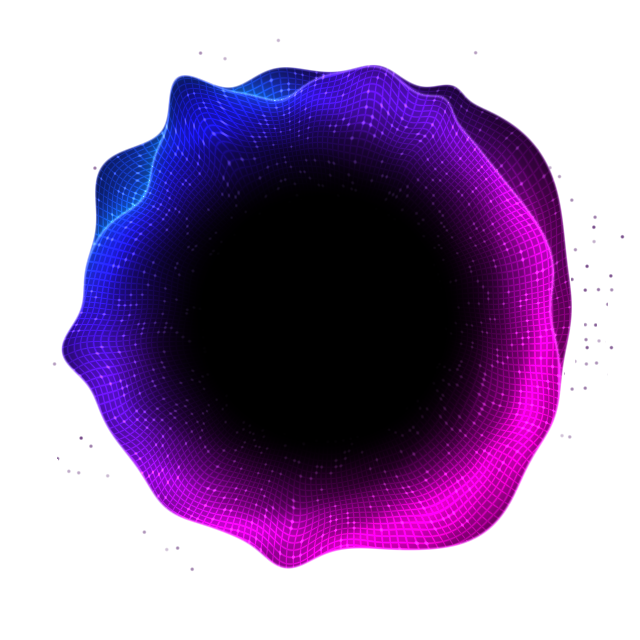
Reproduce this background procedurally as a Shadertoy shader.

```glsl
// A dark, rippled ring of glowing mesh on white, shaded from blue to magenta.
// The rim is a circle plus soft angular lobes; some lobes are sheets behind a seam.
// A warped polar lattice draws the threads and sparkles; loose specks drift outside.

#define BASE_RADIUS 0.375
#define HOLE_RADIUS 0.188
#define GLOW_RADIUS 0.345
#define SPOKES 210.0
#define ROW_STEP 0.0088
#define WARP 2.2
#define SPARKLE_SHARE 0.15
#define SPECK_CELLS 52.0

const vec3 BLUE = vec3(0.11, 0.09, 0.92);
const vec3 CYAN = vec3(0.08, 0.56, 0.95);
const vec3 VIOLET = vec3(0.36, 0.07, 0.84);
const vec3 MAGENTA = vec3(0.84, 0.02, 0.85);
const vec3 HOT_PINK = vec3(1.0, 0.0, 0.88);
const vec3 DEEP_PURPLE = vec3(0.40, 0.0, 0.62);

// Front lobes: direction in degrees, angular width, height.
const vec3 FRONT[11] = vec3[11](
    vec3(60.5, 2.8, 0.018), vec3(77.0, 4.5, 0.020), vec3(120.3, 4.3, 0.060),
    vec3(168.0, 5.0, 0.006), vec3(187.0, 5.0, 0.040), vec3(205.0, 8.0, 0.009),
    vec3(231.0, 6.5, 0.018), vec3(262.0, 5.0, 0.028), vec3(278.0, 6.5, -0.008),
    vec3(308.0, 12.0, 0.048), vec3(337.0, 7.0, 0.016));

// Back sheets: direction, angular width, height, dip of the seam in front.
const vec4 BACK[4] = vec4[4](
    vec4(39.0, 14.5, 0.045, 0.027), vec4(100.0, 5.5, 0.016, 0.034),
    vec4(145.0, 6.7, 0.043, 0.038), vec4(2.0, 7.0, 0.008, 0.022));

float hash(vec2 p) {
    vec3 q = fract(p.xyx * vec3(0.1031, 0.1030, 0.0973));
    q += dot(q, q.yzx + 33.33);
    return fract((q.x + q.y) * q.z);
}

float cornerSlope(vec2 cell, vec2 offset) {
    float a = 6.28318 * hash(cell);
    return dot(vec2(cos(a), sin(a)), offset);
}

float gradientNoise(vec2 p) {
    vec2 i = floor(p), f = fract(p), e = vec2(1, 0);
    vec2 s = f * f * f * (f * (f * 6.0 - 15.0) + 10.0);
    return mix(mix(cornerSlope(i, f), cornerSlope(i + e, f - e), s.x),
               mix(cornerSlope(i + e.yx, f - e.yx), cornerSlope(i + 1.0, f - 1.0), s.x), s.y);
}

float lobe(float angle, float centre, float width) {
    float d = (mod(angle - centre + 180.0, 360.0) - 180.0) / width;
    return exp(-0.5 * d * d);
}

// Radius of the outer edge (x) and of the front sheet (y).
vec2 rimRadii(float angle) {
    vec2 rim = vec2(BASE_RADIUS + 0.013 * cos(radians(angle - 50.0)));
    for (int i = 0; i < 11; i++) rim += FRONT[i].z * lobe(angle, FRONT[i].x, FRONT[i].y);
    for (int i = 0; i < 4; i++)
        rim += vec2(BACK[i].z, -BACK[i].w) * lobe(angle, BACK[i].x, BACK[i].y);
    return rim;
}

float disc(float dist, float radius, float soft) {
    return 1.0 - smoothstep(radius - soft, radius + soft, dist);
}

void mainImage(out vec4 fragColor, in vec2 fragCoord) {
    float px = 1.0 / min(iResolution.x, iResolution.y);
    vec2 p = (fragCoord - 0.5 * iResolution.xy) * px + 1e-5;
    float r = length(p), angle = degrees(atan(p.y, p.x));
    vec2 rim = rimRadii(angle);
    float edge = r - rim.x, seam = r - rim.y;
    float inside = disc(edge, 0.0, max(fwidth(edge), px) * 0.8);
    float back = smoothstep(-px, px, seam) * smoothstep(0.0, 0.012, rim.x - rim.y);

    // Hue by direction, from blue at the upper left to pink at the lower right
    float warmth = 0.5 + 0.5 * cos(radians(angle - 315.0));
    vec3 tint = mix(BLUE, VIOLET, smoothstep(0.02, 0.27, warmth));
    tint = mix(tint, MAGENTA, smoothstep(0.27, 0.72, warmth));
    tint = mix(tint, HOT_PINK, smoothstep(0.72, 0.95, warmth));
    float cool = 1.0 - smoothstep(0.05, 0.16, warmth);
    float seamGlow = exp(-abs(seam) / 0.018);
    tint = mix(tint, CYAN, cool * (0.35 * back + 0.45 * seamGlow));

    // Light rises out of the hole, then falls off toward the lobe tips
    float rise = clamp((length(p - vec2(0.006, 0.002)) - HOLE_RADIUS)
                       / (GLOW_RADIUS - HOLE_RADIUS), 0.0, 1.0);
    float glow = pow(rise, 1.8) * (1.0 - 0.5 * smoothstep(0.355, 0.43, r));
    glow *= 1.0 + 0.3 * gradientNoise(vec2(r * 22.0, 3.0) + p * 9.0);
    glow *= 1.0 - back * mix(0.42, 0.12, cool);
    tint = mix(DEEP_PURPLE, tint, 0.35 + 0.65 * rise);

    // Threads and sparkles on a lattice that bends with the rim
    float sheet = mix(rim.y, rim.x, back);
    float bent = r * BASE_RADIUS / mix(BASE_RADIUS, sheet, smoothstep(0.2, 0.38, r));
    vec2 warp = vec2(gradientNoise(p * 9.0), gradientNoise(p * 9.0 + 17.0));
    vec2 mesh = vec2(angle / 360.0 * SPOKES, bent / ROW_STEP) + WARP * warp;
    vec2 node = floor(mesh + 0.5);
    vec2 offset = (mesh - node) * vec2(6.28318 * r / SPOKES, ROW_STEP);
    float thread = max(disc(abs(offset.x), 0.0008, px), disc(abs(offset.y), 0.0008, px));
    float lit = step(1.0 - SPARKLE_SHARE, hash(vec2(mod(node.x, SPOKES), node.y)));
    float sparkle = lit * disc(length(offset), 0.0019, px);

    vec3 pale = mix(tint, vec3(0.85, 0.75, 1.0), 0.55);
    vec3 color = tint * glow * (0.82 + 0.5 * thread) + pale * sparkle * sqrt(glow) * 0.55;
    color += pale * 0.45 * rise * exp(-pow(seam / 0.0024, 2.0));
    color = mix(color, pale, 0.5 * smoothstep(-0.004, 0.0, edge));

    // Loose specks, thickest at the right and the lower left
    vec2 cell = floor(p * SPECK_CELLS), local = fract(p * SPECK_CELLS) - 0.5;
    vec2 jitter = 0.55 * (vec2(hash(cell + 91.0), hash(cell + 137.0)) - 0.5);
    float density = 0.02 + 0.38 * lobe(angle, 3.0, 24.0) + 0.32 * lobe(angle, 212.0, 17.0);
    density *= exp(-pow((r - 0.43) / 0.028, 2.0));
    float speck = step(hash(cell + 211.0), density)
                * disc(length(local - jitter) / SPECK_CELLS, 0.0024, px);
    vec3 paper = mix(vec3(1), vec3(0.36, 0.16, 0.45), speck * (0.25 + 0.6 * hash(cell + 53.0)));

    fragColor = vec4(mix(paper, clamp(color, 0.0, 1.0), inside), 1.0);
}
```
